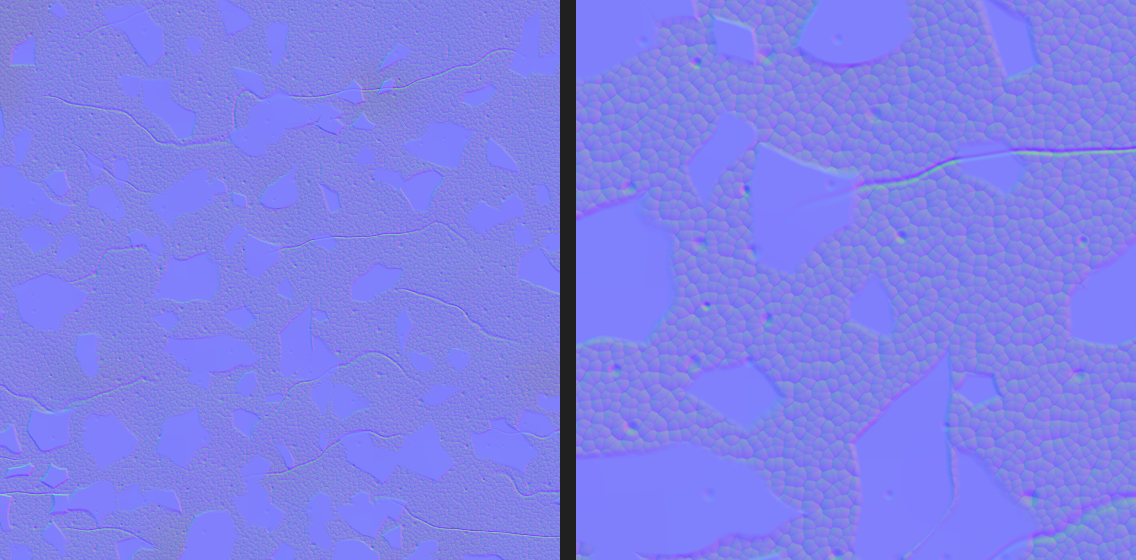
Left, the full canvas; right, a detail of the centre.
Reproduce this texture map procedurally as a WebGL 1 fragment shader.

```glsl
precision highp float;
// Tangent-space normal map of a breccia rock: flat angular chips lie in a
// finely grained matrix, crossed by wavy cracks and dotted with small pits.
// A height field is built in canvas units and its slope becomes the colour.

uniform vec2 u_resolution;

const float SLOPE_STEP   = 0.001;    // distance between height samples
const float GRAIN_COUNT  = 175.0;    // matrix grains across the canvas
const float GRAIN_HEIGHT = 0.12;     // relative to the grain size
const float BIG_CHIPS    = 7.0;      // grid cells across the canvas
const float SMALL_CHIPS  = 15.0;
const float BIG_SHARE    = 0.55;     // share of cells that hold a chip
const float SMALL_SHARE  = 0.40;
const float CHIP_RADIUS  = 0.36;     // relative to the grid cell
const float CHIP_HEIGHT  = 0.0011;
const float CHIP_BEVEL   = 0.0028;
const float CRACK_COUNT  = 7.0;
const float CRACK_WIDTH  = 0.022;    // relative to the crack spacing
const float CRACK_DEPTH  = 0.0009;
const float PIT_COUNT    = 26.0;
const float PIT_DEPTH    = 0.0010;
const float SWELL_HEIGHT = 0.002;
const float FLAT_BLUE    = 0.99;
const float MATRIX_BLUE  = 0.908;
const vec2  MATRIX_TINT  = vec2(0.008, 0.008);
const float STAIN_BLUE   = 0.07;

vec2 hash2(vec2 p) {
  vec3 q = fract(p.xyx * vec3(0.1031, 0.1030, 0.0973));
  q += dot(q, q.yzx + 33.33);
  return fract((q.xx + q.yz) * q.zy);
}

float noise(vec2 p) {
  vec2 i = floor(p), f = fract(p);
  f = f * f * (3.0 - 2.0 * f);
  float low  = mix(hash2(i).x, hash2(i + vec2(1.0, 0.0)).x, f.x);
  float high = mix(hash2(i + vec2(0.0, 1.0)).x, hash2(i + vec2(1.0)).x, f.x);
  return mix(low, high, f.y);
}

vec2 noise2(vec2 p) {
  return vec2(noise(p), noise(p + 41.7)) - 0.5;
}

// Cellular noise: rounded bumps around scattered points.
float grain(vec2 p) {
  vec2 cell = floor(p);
  float nearest = 2.0;
  for (int y = -1; y <= 1; y++)
    for (int x = -1; x <= 1; x++) {
      vec2 id = cell + vec2(float(x), float(y));
      vec2 toPoint = id + hash2(id) - p;
      nearest = min(nearest, dot(toPoint, toPoint));
    }
  return -nearest;
}

// Signed distance to scattered five-sided chips, in canvas units.
float chips(vec2 p, float count, float share, float seed) {
  vec2 g = p * count;
  vec2 cell = floor(g);
  float nearest = 1.0;
  for (int y = -1; y <= 1; y++)
    for (int x = -1; x <= 1; x++) {
      vec2 id = cell + vec2(float(x), float(y));
      vec2 pick = hash2(id + seed);
      if (pick.x > share) continue;
      vec2 q = g - id - 0.2 - 0.6 * hash2(id + seed + 17.0);
      q.x *= mix(0.75, 1.3, pick.y);
      float radius = CHIP_RADIUS * mix(0.65, 1.1, fract(pick.y * 7.3));
      float inside = -1.0;
      for (int k = 0; k < 5; k++) {
        vec2 side = hash2(id + seed + 29.0 + 3.7 * float(k));
        float angle = 1.2566 * (float(k) + 0.8 * side.x + pick.y);
        float reach = radius * mix(0.5, 1.2, side.y);
        inside = max(inside, dot(q, vec2(cos(angle), sin(angle))) - reach);
      }
      nearest = min(nearest, inside);
    }
  return nearest / count;
}

// Folded, broken lines that run mostly across the canvas.
float cracks(vec2 p) {
  float level = p.y * CRACK_COUNT + 2.2 * noise(p * vec2(3.0, 4.0))
    + 0.7 * noise(p * vec2(9.0, 11.0)) + 0.16 * noise(p * 32.0);
  float d = (fract(level) - 0.5) / CRACK_WIDTH;
  float broken = noise(vec2(p.x * 5.0, floor(level) * 7.3));
  return exp(-d * d) * smoothstep(0.42, 0.65, broken);
}

float pits(vec2 p) {
  vec2 g = p * PIT_COUNT, id = floor(g), pick = hash2(id + 83.0);
  float d = length(fract(g) - 0.25 - 0.5 * hash2(id + 61.0));
  return step(pick.x, 0.35) * (1.0 - smoothstep(0.0, mix(0.08, 0.17, pick.y), d));
}

// x: height, y: chip cover from 0 (matrix) to 1 (flat chip).
vec2 surface(vec2 p) {
  vec2 q = p + 0.035 * noise2(p * 13.0) + 0.011 * noise2(p * 41.0);
  float d = min(chips(q, BIG_CHIPS, BIG_SHARE, 5.0),
                chips(q, SMALL_CHIPS, SMALL_SHARE, 131.0));
  float chip = 1.0 - smoothstep(-CHIP_BEVEL, CHIP_BEVEL, d);
  float h = CHIP_HEIGHT * chip * (1.7 * noise(p * 9.0) - 0.2);
  h += (1.0 - chip) * GRAIN_HEIGHT / GRAIN_COUNT * grain(p * GRAIN_COUNT);
  h += (1.0 - 0.75 * chip) * SWELL_HEIGHT * noise(p * 12.0 + 7.0);
  h -= (1.0 - 0.65 * chip) * CRACK_DEPTH * cracks(p);
  h -= (1.0 - 0.7 * chip) * PIT_DEPTH * pits(p);
  return vec2(h, chip);
}

void main() {
  vec2 p = gl_FragCoord.xy / u_resolution;
  vec2 here = surface(p);
  vec2 slope = vec2(surface(p + vec2(SLOPE_STEP, 0.0)).x,
                    surface(p + vec2(0.0, SLOPE_STEP)).x) - here.x;
  vec2 tilt = -0.5 * slope / SLOPE_STEP;
  tilt /= sqrt(1.0 + 4.0 * dot(tilt, tilt));

  // Roughness dulls the blue, most of all on slopes that face upward.
  float rough = 1.0 - here.y;
  float stain = smoothstep(0.62, 0.95, noise(p * 6.0 + 19.0));
  float blue = mix(FLAT_BLUE, MATRIX_BLUE, rough) - dot(tilt, tilt);
  blue -= rough * (0.75 * tilt.y + STAIN_BLUE * stain);
  gl_FragColor = vec4(0.5 + tilt + rough * MATRIX_TINT, blue, 1.0);
}
```
